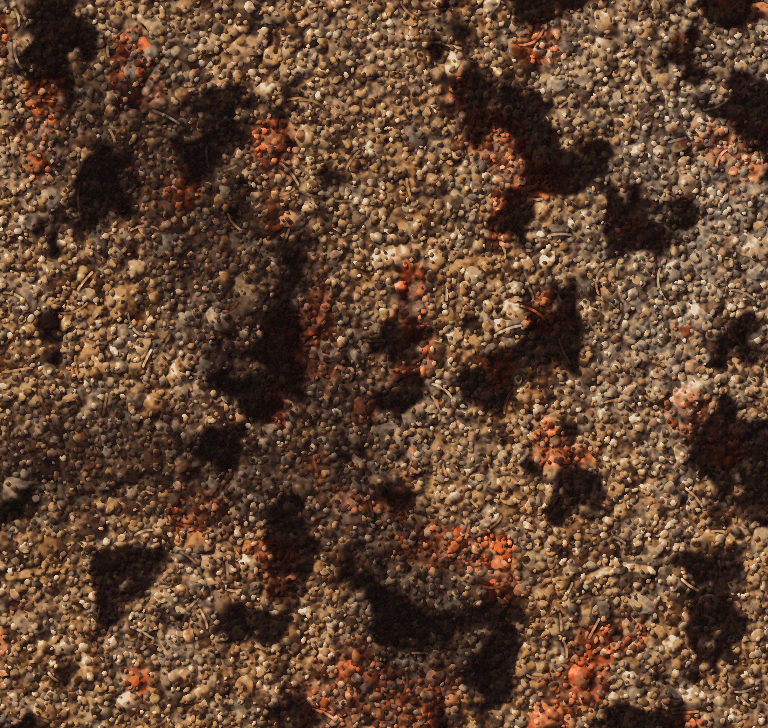
This texture is drawn by a Shadertoy shader. Its source:

```glsl
const vec3 BLACK = vec3(0.07, 0.045, 0.04);
const vec3 UMBER = vec3(0.17, 0.11, 0.09);
const vec3 BROWN = vec3(0.33, 0.20, 0.12);
const vec3 OCHRE = vec3(0.59, 0.40, 0.24);
const vec3 TAUPE = vec3(0.36, 0.30, 0.25);
const vec3 STONE = vec3(0.54, 0.46, 0.39);
const vec3 SAND = vec3(0.75, 0.62, 0.47);
const vec3 PALE = vec3(0.88, 0.82, 0.72);
const vec3 RUST_TINT = vec3(1.15, 0.75, 0.62);
const vec3 LIGHT = vec3(-0.52, 0.58, 0.63);
const float EXPOSURE = 1.32;
const float SHADOW_DEPTH = 0.55;
const float PIT_DEPTH = 0.82;
const float GRIT = 0.75;

vec3 hash3(vec2 p) {
    vec3 q = fract(p.xyx * vec3(0.1031, 0.1030, 0.0973));
    q += dot(q, q.yxz + 33.33);
    return fract((q.xxy + q.yzz) * q.zyx);
}

float noise(vec2 p) {
    vec2 i = floor(p), f = fract(p);
    f = f * f * (3.0 - 2.0 * f);
    return mix(mix(hash3(i).x, hash3(i + vec2(1, 0)).x, f.x),
               mix(hash3(i + vec2(0, 1)).x, hash3(i + vec2(1, 1)).x, f.x), f.y);
}

float fbm(vec2 p) {
    float sum = 0.0, amp = 0.53;
    for (int i = 0; i < 4; i++) {
        sum += amp * noise(p);
        p = mat2(1.6, 1.2, -1.2, 1.6) * p + 17.3;
        amp *= 0.5;
    }
    return sum;
}

mat2 rotation(float a) {
    return mat2(cos(a), sin(a), -sin(a), cos(a));
}

float segment(vec2 p, vec2 a, vec2 b) {
    vec2 d = b - a;
    return length(p - a - d * clamp(dot(p - a, d) / dot(d, d), 0.0, 1.0));
}

// Lit lumps with cast shadows; soil holds tone and warmth
void grains(inout vec2 soil, vec2 p, float scale, float density, float seed) {
    p = p * scale + seed;
    float rough = 0.55 * (noise(p * 2.7) - 0.5) + 0.3 * (noise(p * 6.1) - 0.5);
    for (int k = 0; k < 9; k++) {
        vec2 id = floor(p) + vec2(k % 3 - 1, k / 3 - 1);
        vec3 r = hash3(id + seed), s = hash3(id + seed + 71.7);
        if (s.x > density) continue;
        vec2 d = p - id - 0.5 - 0.8 * (r.xy - 0.5);
        float size = mix(0.3, 0.62, r.z * r.z);
        mat2 turn = rotation(6.283 * s.y);
        vec2 stretch = vec2(1.0, mix(1.0, 1.8, r.x)) / size;
        float bodyDist = length(turn * d * stretch) + rough;
        float shadowDist = length(turn * (d + 0.28 * LIGHT.xy) * stretch) + rough;
        soil.x *= 1.0 - SHADOW_DEPTH * smoothstep(1.1, 0.6, shadowDist);
        float body = smoothstep(1.0, 0.84, bodyDist);
        vec2 slope = d / size * 0.85;
        vec3 normal = normalize(vec3(slope, sqrt(max(1.0 - dot(slope, slope), 0.06))));
        float lit = 0.3 + 0.75 * max(dot(normal, LIGHT), 0.0);
        float albedo = mix(0.4, 1.08, s.z) + 0.3 * step(0.94, r.y);
        soil = mix(soil, vec2(albedo * lit, fract(s.z * 7.3 + r.x)), body);
    }
}

// Thin bent fibres
void twigs(inout vec2 soil, vec2 p, float scale, float density, float seed) {
    p = p * scale + seed;
    for (int k = 0; k < 9; k++) {
        vec2 id = floor(p) + vec2(k % 3 - 1, k / 3 - 1);
        vec3 r = hash3(id + seed), s = hash3(id + seed + 31.9);
        if (s.x > density) continue;
        vec2 d = rotation(6.283 * r.z) * (p - id - 0.5 - 0.7 * (r.xy - 0.5));
        d.y += (s.y - 0.5) * 1.6 * d.x * d.x;
        float dist = length(vec2(max(abs(d.x) - mix(0.15, 0.5, s.z), 0.0), d.y));
        soil.x *= 1.0 - 0.5 * smoothstep(0.15, 0.03, dist);
        soil = mix(soil, vec2(mix(0.3, 0.95, r.x), r.y), smoothstep(0.06, 0.025, dist));
    }
}

// Tone to colour, between grey and warm earth
vec3 earth(float tone, float warmth) {
    vec3 c = mix(BLACK, UMBER, smoothstep(0.0, 0.2, tone));
    c = mix(c, mix(TAUPE, BROWN, warmth), smoothstep(0.15, 0.45, tone));
    c = mix(c, mix(STONE, OCHRE, warmth), smoothstep(0.4, 0.7, tone));
    c = mix(c, mix(SAND, SAND * vec3(1.03, 0.9, 0.72), warmth), smoothstep(0.65, 1.0, tone));
    return mix(c, PALE, smoothstep(1.05, 1.5, tone));
}

void mainImage(out vec4 fragColor, in vec2 fragCoord) {
    vec2 p = fragCoord / iResolution.y;
    vec2 warped = p + 0.16 * (vec2(fbm(p * 6.0), fbm(p * 6.0 + 40.0)) - 0.5);

    // Crumbly ground
    float relief = fbm(p * 42.0) - fbm(p * 42.0 - 0.35 * LIGHT.xy);
    vec2 soil = vec2(0.48 - 1.3 * relief, noise(p * 30.0));
    grains(soil, p, 75.0, 0.8, 11.0);
    grains(soil, p, 19.0, 0.42, 23.0);
    grains(soil, p, 34.0, 0.5, 37.0);
    twigs(soil, p, 8.0, 0.22, 53.0);
    grains(soil, p, 62.0, 0.5, 67.0);
    twigs(soil, p, 24.0, 0.3, 83.0);
    grains(soil, p, 105.0, 0.45, 97.0);

    // Fine grit
    float grit = 0.6 * noise(p * 130.0) + 0.4 * noise(p * 240.0 + 9.0);
    soil.x *= 1.0 + GRIT * 1.6 * (grit - 0.5);

    // Broad shade and deep hollows
    float shade = smoothstep(0.17, 0.02, segment(warped, vec2(0.12, 0.87), vec2(0.36, 0.63)));
    shade = max(shade, smoothstep(0.14, 0.02, segment(warped, vec2(0.36, 0.63), vec2(0.57, 0.12))));
    shade = max(shade, smoothstep(0.12, 0.02, segment(warped, vec2(0.05, 0.38), vec2(0.48, 0.36))));
    float rightSide = smoothstep(0.6, 1.0, p.x);
    float pits = smoothstep(0.56, 0.68, fbm(p * 13.0 + 5.0) + 0.06 * rightSide);
    soil.x *= EXPOSURE * (1.0 - 0.46 * shade) * (1.0 - PIT_DEPTH * pits);

    // Warmth falls off toward the upper right and in the shade
    float grey = 0.45 * rightSide * smoothstep(0.2, 0.8, p.y) + 0.15 * shade;
    float warmth = clamp(soil.y * 0.9 + 0.22 - grey + 0.5 * (fbm(p * 8.0) - 0.5), 0.0, 1.0);
    vec3 color = earth(soil.x, warmth);
    float rust = smoothstep(0.66, 0.8, noise(p * 16.0 + 3.0)) * warmth;
    color *= mix(vec3(1.0), RUST_TINT, rust);
    color += 0.05 * (hash3(floor(p * 480.0)) - 0.5);
    fragColor = vec4(clamp(color, 0.0, 1.0), 1.0);
}
```
